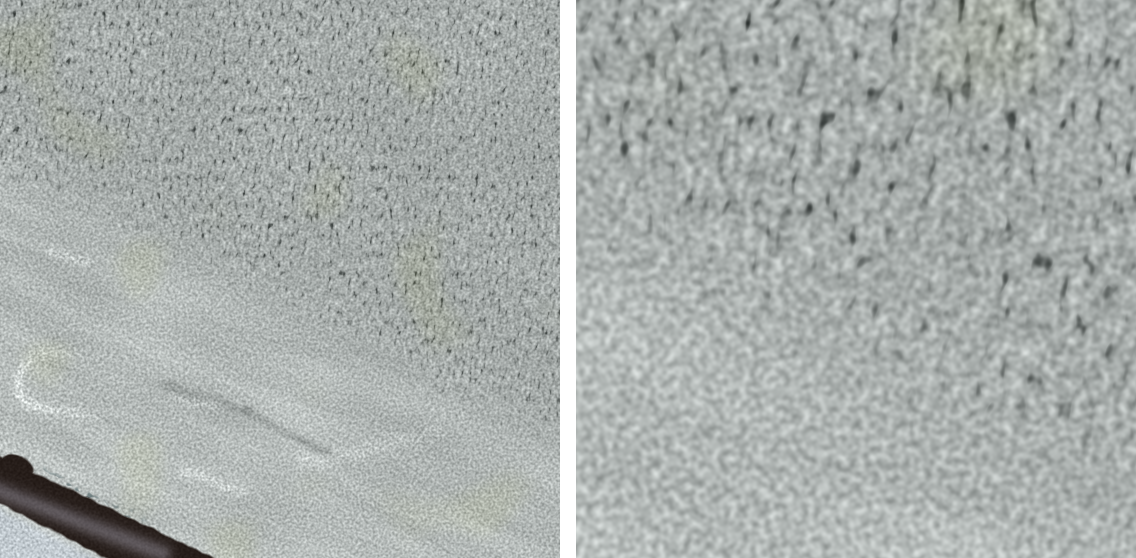
Left, the full canvas; right, a detail of the centre.
Give the GLSL for this texture, as a Shadertoy shader.

```glsl
vec2 hashGradient(vec2 cell) {
    vec3 h = fract(vec3(cell.xyx) * vec3(0.1031, 0.103, 0.0973));
    h += dot(h, h.yzx + 33.33);
    float angle = 6.2832 * fract((h.x + h.y) * h.z);
    return vec2(cos(angle), sin(angle));
}

float gradientNoise(vec2 p) {
    vec2 i = floor(p), f = fract(p);
    vec2 u = f * f * f * (f * (f * 6.0 - 15.0) + 10.0);
    vec2 e = vec2(0.0, 1.0);
    float low = mix(dot(hashGradient(i), f),
                    dot(hashGradient(i + e.yx), f - e.yx), u.x);
    float high = mix(dot(hashGradient(i + e.xy), f - e.xy),
                     dot(hashGradient(i + e.yy), f - e.yy), u.x);
    return mix(low, high, u.y);
}

float segmentDistance(vec2 p, vec2 a, vec2 b) {
    vec2 ab = b - a;
    return length(p - a - ab * clamp(dot(p - a, ab) / dot(ab, ab), 0.0, 1.0));
}

// Soft stroke that thins out towards its rim
float stroke(vec2 p, vec2 a, vec2 b, float width) {
    float d = segmentDistance(p, a, b) / width;
    return exp(-d * d);
}

mat2 rotation(float angle) {
    float c = cos(angle), s = sin(angle);
    return mat2(c, s, -s, c);
}

void mainImage(out vec4 fragColor, in vec2 fragCoord) {
    vec2 p = fragCoord / iResolution.y;
    float pixel = 1.0 / iResolution.y;
    vec2 along = rotation(0.42) * p;
    float cloud = gradientNoise(p * 5.0 + 7.0);
    float streak = gradientNoise(along * vec2(4.0, 19.0))
                 + 0.5 * gradientNoise(along * vec2(9.0, 42.0) + 31.0);

    // Rough plaster above a slanted, ragged border; smooth plaster below
    float border = p.y - 0.7 + 0.5 * p.x + 0.05 * cloud + 0.03 * streak;
    float rough = smoothstep(-0.07, 0.1, border);

    // Upright pits with a slight lean, over a fine grain
    vec2 q = p + 0.004 * vec2(gradientNoise(p * 38.0), gradientNoise(p * 38.0 + 50.0));
    q.x -= 0.12 * q.y;
    float pits = gradientNoise(q * vec2(135.0, 58.0))
               + 0.6 * gradientNoise(q * vec2(205.0, 105.0) + 17.0);
    float grain = gradientNoise(rotation(0.6) * p * 185.0)
                + 0.7 * gradientNoise(rotation(1.1) * p * 240.0 + 90.0);

    float shade = mix(0.715, 0.655, rough) + 0.03 * cloud;
    shade += (1.0 - rough) * (0.065 * streak + 0.05 * smoothstep(0.45, 0.0, p.y + 0.4 * p.x));
    shade += grain * mix(0.17, 0.15, rough);
    shade += rough * (0.15 + 0.07 * cloud) * pits;
    shade -= rough * 0.24 * smoothstep(0.25, 0.8, -pits);

    // Chalky loop and scuffs
    vec2 m = p + 0.012 * vec2(gradientNoise(p * 17.0), gradientNoise(p * 17.0 + 9.0));
    float rim = (segmentDistance(m, vec2(0.09, 0.318), vec2(0.28, 0.3)) - 0.054) / 0.009;
    float chalk = exp(-rim * rim) * smoothstep(0.27, 0.03, p.x)
                * mix(1.0, 0.45, smoothstep(0.33, 0.37, p.y));
    chalk += 0.7 * stroke(m, vec2(0.09, 0.55), vec2(0.155, 0.53), 0.008);
    chalk += 0.6 * stroke(m, vec2(0.31, 0.29), vec2(0.38, 0.27), 0.008);
    chalk += 0.7 * stroke(m, vec2(0.33, 0.155), vec2(0.43, 0.117), 0.009);
    chalk += 0.4 * stroke(m, vec2(0.54, 0.17), vec2(0.78, 0.225), 0.016);
    shade += 0.15 * chalk * (0.8 + 0.8 * grain);
    shade -= 0.09 * stroke(m, vec2(0.3, 0.31), vec2(0.44, 0.26), 0.011);
    shade -= 0.11 * stroke(m, vec2(0.44, 0.26), vec2(0.59, 0.19), 0.008);

    vec3 color = shade + vec3(-0.015, 0.007, 0.0);
    color -= vec3(0.0, 0.0, 0.035) * smoothstep(0.15, 0.5, gradientNoise(p * 6.0 + 40.0));

    // Slanted rail with a rounded end, worn plaster chips along its top
    float wobble = 0.004 * gradientNoise(p * 42.0);
    float top = (p.y - 0.182 + 0.474 * p.x) * 0.9 + wobble;
    float bottom = (0.098 - 0.515 * p.x - p.y) * 0.89 + wobble;
    float knob = length((p - vec2(0.024, 0.152)) * vec2(0.9, 1.0)) - 0.033 + wobble;
    float rail = min(max(top, bottom), knob);
    float chips = smoothstep(0.1, 0.4, gradientNoise(along * vec2(75.0, 110.0)));
    chips *= smoothstep(0.022, 0.004, top) * step(0.0, top)
           * smoothstep(0.05, 0.08, p.x) * smoothstep(0.3, 0.2, p.x);
    color = mix(color, vec3(0.36, 0.43, 0.44), 0.75 * chips);
    color += vec3(0.0, 0.01, 0.04) * smoothstep(0.0, 0.02, bottom);

    float sheen = stroke(p, vec2(-0.02, 0.128), vec2(0.29, 0.008), 0.017);
    vec3 metal = mix(vec3(0.15, 0.115, 0.1), vec3(0.37, 0.345, 0.36), sheen);
    metal += 0.04 * grain + 0.05 * sheen * streak;
    color = mix(color, metal, smoothstep(1.5 * pixel, -1.5 * pixel, rail));

    fragColor = vec4(clamp(color, 0.0, 1.0), 1.0);
}
```
